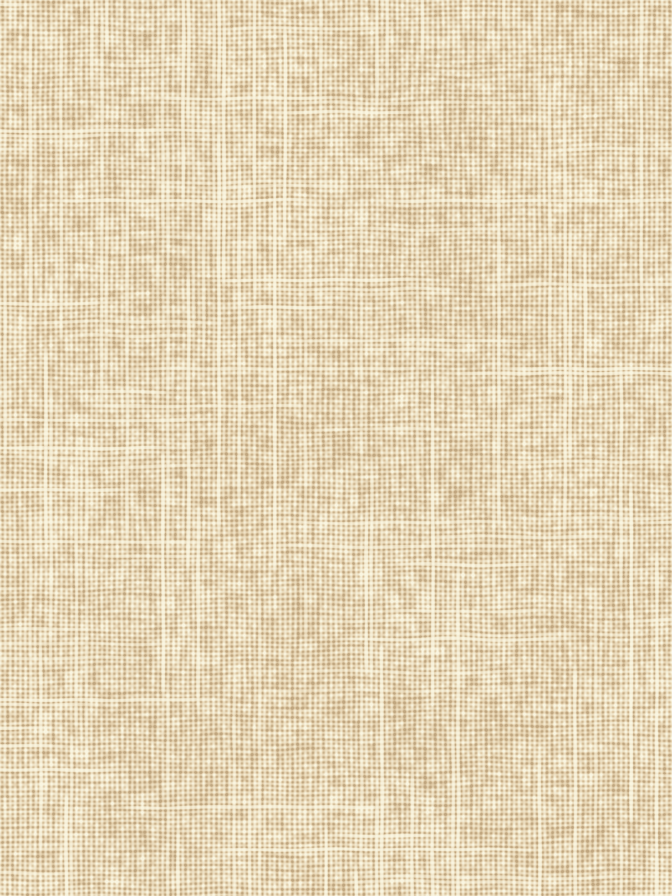
Write a Shadertoy shader that draws this texture.

```glsl
// Plain-woven beige linen with pale slub threads running both ways.

const vec3 GAP_COLOR  = vec3(0.75, 0.645, 0.49);
const vec3 YARN_COLOR = vec3(0.895, 0.82, 0.685);
const vec3 SLUB_COLOR = vec3(0.98, 0.965, 0.885);

const vec2 THREADS = vec2(176.0, 192.0);   // warp and weft threads per canvas height
const vec2 RELIEF = vec2(0.25, 0.20);      // contrast across warp and weft
const float BASE_TONE = 0.53;
const float GAP_DEPTH = 0.09;
const float OVER_UNDER = 0.08;
const float FIBRE = 0.38;
const float MOTTLE = 0.10;
const vec2 WAVER = vec2(0.20, 0.55);       // sideways drift, in threads
const vec2 SLUB_SPAN = vec2(0.50, 0.40);   // longest slub, in canvas heights
const vec2 SLUB_CHANCE = vec2(0.21, 0.14);
const vec2 SLUB_TAPER = vec2(0.015, 0.05);
const float TAU = 6.2831853;

float hash(vec2 p) {
    vec3 q = fract(p.xyx * 0.1031);
    q += dot(q, q.yzx + 33.33);
    return fract((q.x + q.y) * q.z);
}

float cornerSlope(vec2 cell, vec2 offset) {
    float angle = TAU * hash(cell + 71.0);
    return dot(vec2(cos(angle), sin(angle)), offset);
}

float gradientNoise(vec2 p) {
    vec2 i = floor(p), f = fract(p);
    vec2 s = f * f * f * (f * (f * 6.0 - 15.0) + 10.0);
    vec2 e = vec2(1.0, 0.0);
    float low  = mix(cornerSlope(i, f), cornerSlope(i + e, f - e), s.x);
    float high = mix(cornerSlope(i + e.yx, f - e.yx), cornerSlope(i + 1.0, f - 1.0), s.x);
    return mix(low, high, s.y);
}

// Brightness of a slub: "across" counts threads, "along" is a canvas length.
float slub(float across, float along, float span, float chance, float taper, float seed) {
    float thread = floor(across + 0.5);
    float s = along / span + 9.0 * hash(vec2(thread, seed));
    vec2 id = vec2(thread, floor(s) + seed + 5.0);
    float present = step(hash(id), chance);
    float halfLength = mix(0.18, 0.48, hash(id + 17.3)) * span;
    float fromMiddle = abs(fract(s) - 0.5) * span;
    float ends = 1.0 - smoothstep(halfLength - taper, halfLength, fromMiddle);
    float strength = mix(0.35, 1.0, hash(id + 41.7));
    float thickness = 0.42 + 0.15 * gradientNoise(vec2(along * 30.0, thread * 1.37));
    float profile = 1.0 - smoothstep(thickness - 0.24, thickness + 0.08, abs(across - thread));
    return present * ends * strength * profile;
}

vec3 toneColor(float tone) {
    vec3 shade = mix(GAP_COLOR, YARN_COLOR, clamp(tone * 2.0, 0.0, 1.0));
    return mix(shade, SLUB_COLOR, clamp(tone * 2.0 - 1.0, 0.0, 1.0));
}

vec3 linen(vec2 p) {
    // Slightly wavering thread coordinates
    vec2 drift = vec2(gradientNoise(p * vec2(20.0, 12.0)),
                      gradientNoise(p * vec2(14.0, 22.0) + 50.0));
    vec2 t = p * THREADS + WAVER * drift;

    // Weave relief: rounded yarns, dark gaps, alternating crossings
    vec2 ridge = cos(TAU * t);
    vec2 cross = cos(0.5 * TAU * t);
    float tone = BASE_TONE + dot(RELIEF, ridge);
    tone -= GAP_DEPTH * ridge.x * ridge.y;
    tone += OVER_UNDER * cross.x * cross.y;

    // Uneven fibres and broad mottling
    tone += FIBRE * gradientNoise(vec2(t.x, p.y * 35.0));
    tone += FIBRE * gradientNoise(vec2(p.x * 28.0, t.y) + 300.0);
    tone += MOTTLE * gradientNoise(p * 7.0 + 20.0);

    // Pale slubs, dipping where crossing yarns cover them
    float warp = slub(t.x, p.y, SLUB_SPAN.x, SLUB_CHANCE.x, SLUB_TAPER.x, 3.0);
    float weft = slub(t.y, p.x, SLUB_SPAN.y, SLUB_CHANCE.y, SLUB_TAPER.y, 211.0);
    warp *= 0.85 + 0.15 * ridge.y;
    weft *= 0.78 + 0.12 * ridge.x;
    tone = mix(tone, 1.0, max(warp, weft));
    return toneColor(tone);
}

void mainImage(out vec4 fragColor, in vec2 fragCoord) {
    // Four samples per pixel smooth the fine threads
    vec3 color = vec3(0.0);
    for (int k = 0; k < 4; k++) {
        vec2 jitter = vec2(k % 2, k / 2) * 0.5 - 0.25;
        color += linen((fragCoord + jitter) / iResolution.y);
    }
    fragColor = vec4(color * 0.25, 1.0);
}
```
